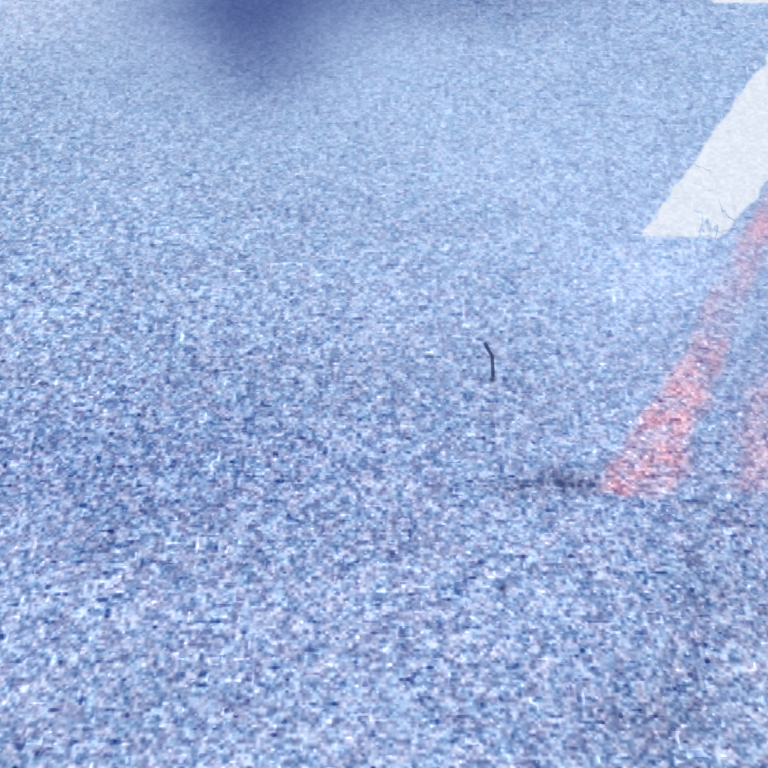
A Shadertoy shader for this texture:

```glsl
// Blue-grey asphalt in perspective with a worn white stripe, faded pink paint and shadows.

float hash(vec2 p) {
    vec3 q = fract(vec3(p.xyx) * 0.1031);
    q += dot(q, q.yzx + 33.33);
    return fract((q.x + q.y) * q.z);
}

float noise(vec2 p) {
    vec2 i = floor(p), f = fract(p);
    f = f * f * (3.0 - 2.0 * f);
    return mix(mix(hash(i), hash(i + vec2(1, 0)), f.x),
               mix(hash(i + vec2(0, 1)), hash(i + vec2(1, 1)), f.x), f.y);
}

float fbm(vec2 p) {
    float sum = 0.0, amp = 0.5;
    for (int i = 0; i < 4; i++) {
        sum += amp * noise(p);
        p = mat2(1.6, 1.2, -1.2, 1.6) * p + 7.3;
        amp *= 0.5;
    }
    return sum / 0.9375;
}

// Soft elliptical spot, 1 at its centre
float blob(vec2 p, vec2 centre, vec2 radius) {
    vec2 d = (p - centre) / radius;
    return exp(-dot(d, d));
}

// Signed distance to a line, positive on the right of a -> b
float rightOf(vec2 p, vec2 a, vec2 b) {
    vec2 d = normalize(b - a);
    return (p.x - a.x) * d.y - (p.y - a.y) * d.x;
}

float segment(vec2 p, vec2 a, vec2 b) {
    vec2 d = b - a;
    return length(p - a - d * clamp(dot(p - a, d) / dot(d, d), 0.0, 1.0));
}

float cover(float d, float soft) {
    return smoothstep(-soft, soft, d);
}

// Ground coordinates: grains shrink towards the far edge
vec2 ground(vec2 p) {
    return vec2((p.x - 0.5) * (1.0 + 0.55 * p.y), p.y + 0.5 * p.y * p.y);
}

vec3 asphalt(vec2 p) {
    vec3 col = mix(vec3(0.605, 0.685, 0.855), vec3(0.625, 0.725, 0.875), smoothstep(0.3, 0.9, p.y));
    col += 0.055 * blob(p, vec2(0.78, 0.77), vec2(0.27, 0.22));
    col += 0.05 * blob(p, vec2(0.86, 0.64), vec2(0.13, 0.05));
    col += vec3(0.11, 0.08, 0.06) * blob(p, vec2(0.0, 1.0), vec2(0.18, 0.07));
    col -= vec3(0.07, 0.065, 0.045) * blob(p, vec2(0.08, 0.40), vec2(0.42, 0.09));
    col -= vec3(0.02, 0.03, 0.04) * smoothstep(0.75, 1.0, p.x) * (1.0 - smoothstep(0.1, 0.4, p.y));
    return col + 0.09 * (fbm(p * vec2(6.0, 10.0)) - 0.5);
}

vec3 grain(vec2 p) {
    vec2 g = ground(p);
    float fine = noise(g * vec2(125, 140)) + 0.7 * noise(g * vec2(210, 230) + 31.0) - 0.85;
    float tint = noise(g * 85.0 + 57.0) - 0.5;
    float strength = mix(0.34, 0.14, smoothstep(0.3, 0.95, p.y + 0.3 * (p.x - 0.4)));
    float pits = smoothstep(0.76, 0.95, noise(g * vec2(75, 115) + 91.0));
    float chips = smoothstep(0.80, 0.97, noise(g * vec2(110, 125) + 17.0));
    vec3 speck = fine * vec3(1.05, 1.0, 0.82) + tint * vec3(0.22, -0.06, -0.12);
    return strength * (speck - 0.55 * pits * vec3(1.0, 1.0, 0.7) + 0.55 * chips);
}

vec3 shadows(vec3 col, vec2 p) {
    vec2 w = p + 0.04 * (vec2(fbm(p * 9.0), fbm(p * 9.0 + 40.0)) - 0.5);
    float shade = 0.75 * blob(w, vec2(0.33, 1.01), vec2(0.13, 0.065));
    shade += 0.42 * blob(w, vec2(0.34, 0.92), vec2(0.075, 0.06));
    shade += 0.38 * blob(w, vec2(0.57, 1.02), vec2(0.20, 0.055));
    col = mix(col, vec3(0.27, 0.34, 0.57), min(shade, 0.85));
    float stain = 0.65 * blob(w, vec2(0.75, 0.367), vec2(0.055, 0.018));
    stain += 0.32 * blob(w, vec2(0.65, 0.363), vec2(0.07, 0.008));
    stain += 0.25 * blob(w, vec2(0.92, 0.33), vec2(0.06, 0.01));
    stain += 0.30 * blob(w, vec2(0.85, 0.07), vec2(0.07, 0.05));
    stain += 0.18 * blob(w, vec2(0.92, 0.25), vec2(0.04, 0.05));
    return mix(col, vec3(0.34, 0.36, 0.53), stain);
}

vec3 pinkPaint(vec3 col, vec2 p) {
    vec2 w = p + 0.022 * (vec2(fbm(p * 28.0), fbm(p * 28.0 + 9.0)) - 0.5);
    float band = cover(rightOf(w, vec2(0.782, 0.357), vec2(1.0, 0.75)), 0.012)
               * cover(-rightOf(w, vec2(0.872, 0.357), vec2(1.01, 0.70)), 0.014);
    float fade = mix(0.85, 0.38, smoothstep(0.48, 0.59, p.y));
    fade = mix(fade, 0.8, smoothstep(0.64, 0.69, p.y));
    float side = 0.5 * cover(rightOf(w, vec2(0.955, 0.357), vec2(0.97, 0.50)), 0.025)
               * (1.0 - smoothstep(0.46, 0.54, w.y));
    float worn = smoothstep(0.22, 0.62, fbm(p * vec2(36, 44) + 5.0));
    float amount = max(band * fade, side) * cover(w.y - 0.357, 0.008);
    return mix(col, vec3(0.86, 0.67, 0.77), amount * mix(0.45, 1.0, worn));
}

vec3 whitePaint(vec3 col, vec2 p) {
    vec2 w = p + 0.008 * (vec2(noise(p * 70.0), noise(p * 70.0 + 20.0)) - 0.5);
    float stripe = cover(rightOf(w, vec2(0.833, 0.69), vec2(1.0, 0.928)), 0.003)
                 * cover(-rightOf(w, vec2(0.943, 0.69), vec2(1.0, 0.765)), 0.003)
                 * cover(w.y - 0.691, 0.003);
    float farLine = cover(p.x - 0.928, 0.004) * cover(p.y - 0.996, 0.002);
    float crack = 1.0 - smoothstep(0.0, 0.035, abs(fbm(p * vec2(26, 20) + 3.0) - 0.5));
    crack *= smoothstep(0.45, 0.65, noise(p * 24.0 + 8.0));
    return mix(col, vec3(0.89, 0.92, 0.97), max(stripe * (1.0 - 0.65 * crack), farLine));
}

void mainImage(out vec4 fragColor, in vec2 fragCoord) {
    vec2 p = fragCoord / iResolution.xy;
    vec3 col = whitePaint(pinkPaint(shadows(asphalt(p), p), p), p);
    float blurred = blob(p, vec2(0.34, 1.0), vec2(0.22, 0.12));
    float painted = smoothstep(0.80, 0.88, col.g);
    col += grain(p) * (1.0 - 0.75 * blurred) * (1.0 - 0.65 * painted);
    // Small curved twig and dark pebbles
    float twig = min(segment(p, vec2(0.632, 0.552), vec2(0.641, 0.536)),
                     segment(p, vec2(0.641, 0.536), vec2(0.642, 0.510)));
    float debris = 0.75 * (1.0 - smoothstep(0.0008, 0.0035, twig));
    debris = max(debris, 0.8 * blob(p, vec2(0.641, 0.506), vec2(0.004)));
    debris = max(debris, 0.7 * blob(p, vec2(0.653, 0.234), vec2(0.004)));
    fragColor = vec4(clamp(mix(col, vec3(0.17, 0.19, 0.36), debris), 0.0, 1.0), 1.0);
}
```
